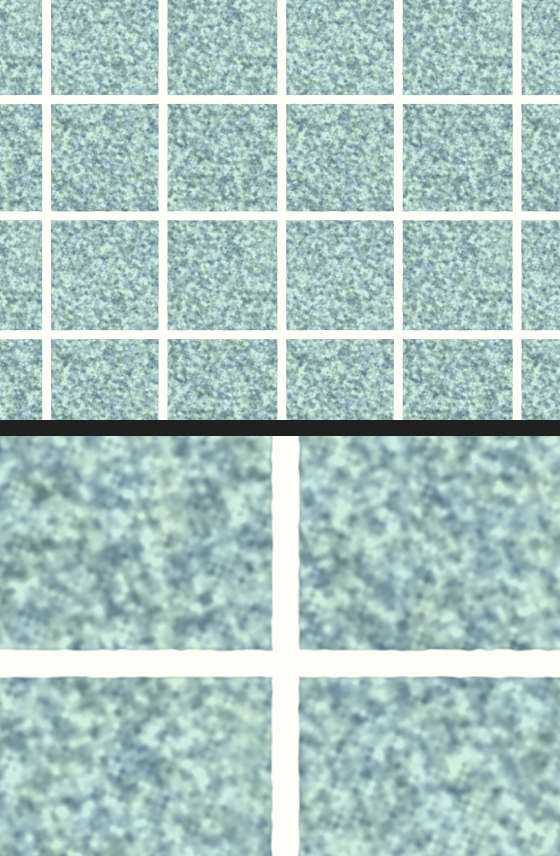
Top: the whole. Bottom: its middle third, enlarged.
Write a WebGL 2 fragment shader that draws this pattern.

```glsl
#version 300 es
precision highp float;

uniform vec2 u_resolution;
out vec4 fragColor;

// Layout, in canvas heights: a motif of two by two slightly unequal tiles
const vec2 MOTIF_ORIGIN = vec2(0.1111, 0.2031);
const vec2 MOTIF_SIZE = vec2(0.56, 0.56);
const vec2 MOTIF_SPLIT = vec2(0.277, 0.283);
const float GROUT_HALF_WIDTH = 0.0108;

const vec3 GROUT = vec3(0.995, 0.995, 0.975);
const vec3 GLAZE_DARK = vec3(0.43, 0.55, 0.58);
const vec3 GLAZE_LIGHT = vec3(0.76, 0.88, 0.84);

float hash(vec2 p) {
  return fract(sin(dot(p, vec2(127.1, 311.7))) * 43758.5453);
}

float valueNoise(vec2 p) {
  vec2 cell = floor(p);
  vec2 f = fract(p);
  f = f * f * (3.0 - 2.0 * f);
  float low = mix(hash(cell), hash(cell + vec2(1.0, 0.0)), f.x);
  float high = mix(hash(cell + vec2(0.0, 1.0)), hash(cell + vec2(1.0, 1.0)), f.x);
  return mix(low, high, f.y);
}

vec2 rotate(vec2 p, float angle) {
  float c = cos(angle);
  float s = sin(angle);
  return vec2(c * p.x - s * p.y, s * p.x + c * p.y);
}

// Distance to the nearest grout centre line on each axis
vec2 groutDistance(vec2 p, vec2 size, vec2 split) {
  return min(min(p, size - p), abs(p - split));
}

// Mottling from coarse and fine grains, centred on zero
float speckle(vec2 p) {
  float coarse = valueNoise(rotate(p, 0.55) * vec2(105.0, 120.0));
  float fine = valueNoise(rotate(p, -0.4) * 205.0 + 37.0);
  return 0.6 * coarse + 0.4 * fine - 0.5;
}

vec3 glazeColor(vec2 p) {
  float drift = valueNoise(p * 14.0 + 5.0) - 0.5;
  float tone = 0.61 + 1.8 * speckle(p) + 0.16 * drift;
  vec3 color = mix(GLAZE_DARK, GLAZE_LIGHT, clamp(tone, -0.15, 1.15));
  // Faint warm and cool patches
  float warmth = valueNoise(p * 45.0 + 19.0) - 0.5;
  return color + warmth * vec3(0.03, 0.015, -0.05);
}

void main() {
  vec2 p = gl_FragCoord.xy / u_resolution.y;
  vec2 motif = mod(p - MOTIF_ORIGIN, MOTIF_SIZE);

  // Slightly ragged tile edge
  vec2 toGrout = groutDistance(motif, MOTIF_SIZE, MOTIF_SPLIT);
  float wobble = (valueNoise(motif * 130.0 + 71.0) - 0.5) * 0.0016;
  float inset = min(toGrout.x, toGrout.y) - GROUT_HALF_WIDTH + wobble;
  float softness = max(0.0012, 0.75 / u_resolution.y);
  float tile = smoothstep(-softness, softness, inset);

  // Thin darker rim where the glaze meets the grout
  float rim = 1.0 - smoothstep(0.0, 0.003, inset);
  vec3 glaze = glazeColor(motif) * (1.0 - 0.08 * rim);

  fragColor = vec4(mix(GROUT, glaze, tile), 1.0);
}
```
